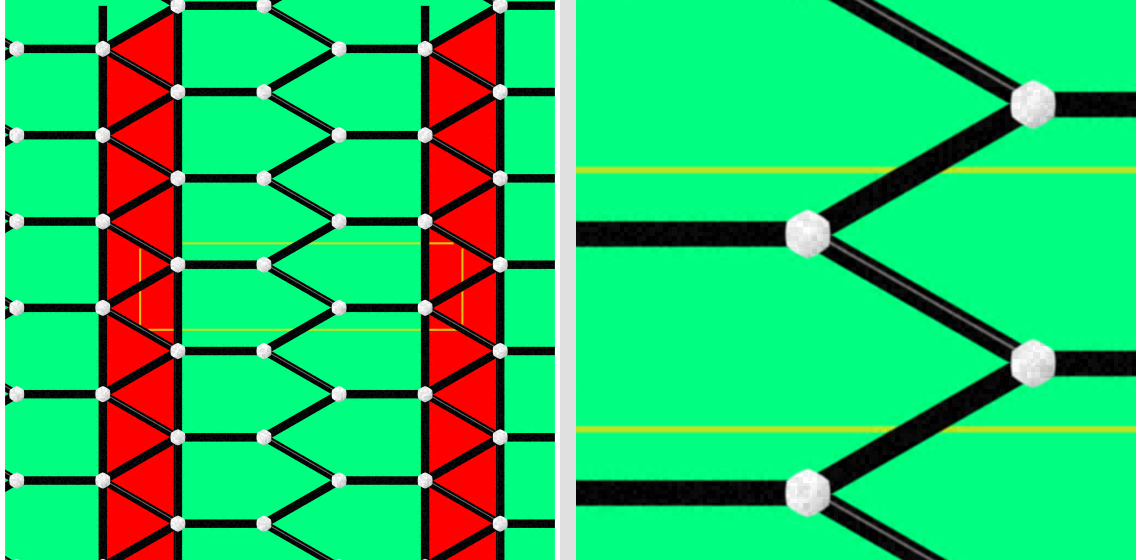
Left: the whole. Right: its middle third, enlarged.
Give the GLSL for this pattern, as a WebGL 2 fragment shader.

```glsl
#version 300 es
precision highp float;
// Ball-and-stick lattice: red zigzag ladders between open green cells, with a yellow unit cell.

uniform vec2 u_resolution;
out vec4 fragColor;

float softness;

float cover(float d) {
    return 1.0 - smoothstep(-softness, softness, d);
}

float hash(vec2 p) {
    vec3 q = fract(p.xyx * vec3(0.1031, 0.1030, 0.0973));
    q += dot(q, q.yzx + 33.33);
    return fract((q.x + q.y) * q.z);
}

float segment(vec2 p, vec2 a, vec2 b) {
    vec2 ab = b - a;
    return length(p - a - ab * clamp(dot(p - a, ab) / dot(ab, ab), 0.0, 1.0));
}

float box(vec2 p, vec2 lo, vec2 hi) {
    vec2 d = max(lo - p, p - hi);
    return max(d.x, d.y);
}

// Faceted ball: between a disc and a hexagon
float ball(vec2 p) {
    vec2 a = abs(p);
    float hexagon = max(a.x, 0.5 * a.x + 0.866 * a.y);
    return mix(length(p), hexagon, 0.6) - 10.2;
}

void main() {
    // The canvas is 768 units wide, with y running down
    vec2 p = gl_FragCoord.xy / u_resolution * 768.0;
    p.y = 768.0 - p.y;
    softness = max(0.9, 500.0 / min(u_resolution.x, u_resolution.y));

    // Fold into one cell whose origin is the left ladder node
    const vec2 period = vec2(442.0, 118.4);
    vec2 q = vec2(mod(p.x - 82.0, period.x) - 59.0,
                  mod(p.y - 67.0 + 59.2, period.y) - 59.2);

    // Green ground and red ladders, cut diagonally at the top
    float topEdge = 67.0 - 0.575 * q.x;
    float ladder = max(box(q, vec2(0.0, -99.0), vec2(103.0, 99.0)), (topEdge - p.y) * 0.867);
    vec3 color = mix(vec3(0.0, 1.0, 0.505), vec3(1.0, 0.0, 0.0), cover(ladder));

    // Thin outline of one cell, interrupted near its corners
    float outline = box(p, vec2(250.0, 332.3), vec2(622.0, 335.2));
    outline = min(outline, box(p, vec2(204.0, 450.8), vec2(635.0, 453.7)));
    outline = min(outline, box(p, vec2(190.8, 341.0), vec2(193.6, 453.0)));
    outline = min(outline, box(p, vec2(632.8, 341.0), vec2(635.6, 445.0)));
    color = mix(color, vec3(0.86, 0.88, 0.08), 0.85 * cover(outline));

    // Rails along both sides of each ladder
    float bonds = max(min(abs(q.x), abs(q.x - 103.0)) - 5.8, 8.0 - p.y);
    float glint = 1e3;
    float balls = 1e3;
    vec2 nearest = vec2(0.0);

    // Bonds and balls of this row and its neighbours
    for (int row = -1; row <= 1; row++) {
        vec2 r = q - vec2(0.0, period.y * float(row));
        float flats = min(segment(r, vec2(-80.0, 0.0), vec2(0.0)),
                          segment(r, vec2(324.0, 0.0), vec2(400.0, 0.0)));
        flats = min(flats, segment(r, vec2(103.0, -59.2), vec2(221.0, -59.2)));
        float rising = min(segment(r, vec2(0.0), vec2(103.0, -59.2)),
                           segment(r, vec2(324.0, 0.0), vec2(221.0, 59.2)));
        float falling = min(segment(r, vec2(0.0), vec2(103.0, 59.2)),
                            segment(r, vec2(221.0, -59.2), vec2(324.0, 0.0)));
        bonds = min(bonds, min(min(flats, rising) - 5.8, falling - 5.1));

        // Light streak on the upper side of falling bonds
        vec2 s = r - vec2(0.8, -1.4);
        glint = min(glint, min(segment(s, vec2(6.0, 3.4), vec2(97.0, 55.8)),
                               segment(s, vec2(227.0, -55.8), vec2(318.0, -3.4))));

        for (int k = 0; k < 4; k++) {
            float x = float(k % 2) * 103.0 + float(k / 2) * 221.0;
            float y = (k == 1 || k == 2) ? -59.2 : 0.0;
            vec2 offset = r - vec2(x, y);
            float d = ball(offset);
            if (d < balls) {
                balls = d;
                nearest = offset;
            }
        }
    }
    color = mix(color, vec3(0.025, 0.02, 0.02), cover(bonds));
    color = mix(color, vec3(0.56, 0.55, 0.54), 0.75 * cover(glint - 0.7));

    // Dull reflection inside the right-hand rails
    float reflection = max(abs(q.x - 99.5) - 0.6, 8.0 - p.y);
    color = mix(color, vec3(0.32, 0.13, 0.12), 0.5 * cover(reflection));

    // White balls, greyer at lower right, with faint mottling
    float shade = 0.98 - 0.012 * max(0.0, nearest.x + nearest.y);
    shade -= 0.09 * hash(floor(p / 3.0));
    color = mix(color, vec3(shade), cover(balls));

    // Slight grain around the drawn parts
    float grain = hash(floor(p / 2.0) + 17.0) - 0.5;
    color += 0.06 * grain * (1.0 - smoothstep(0.0, 9.0, min(bonds, balls)));

    // White side margins
    color = mix(vec3(1.0), color, cover(abs(p.x - 384.0) - 377.0));
    fragColor = vec4(clamp(color, 0.0, 1.0), 1.0);
}
```
